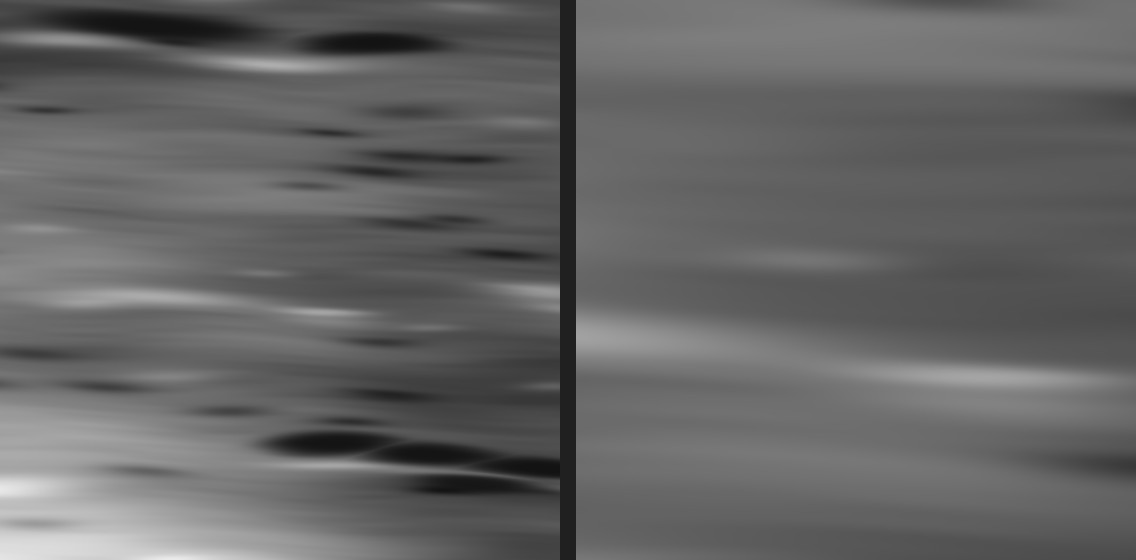
Left: the whole. Right: its middle third, enlarged.
Give the GLSL for this texture, as a WebGL 1 fragment shader.

```glsl
precision highp float;
// Soft grey horizontal streaks, like motion-blurred strata drifting gently downhill.
// A broad tone field carries stretched layered noise, cellular slivers, and
// a few rows of dark lenses with pale glints below them.

uniform vec2 u_resolution;

#define SLOPE 0.035       // fall of the streaks from left to right
#define WAVE 0.004        // height of the gentle undulation
#define GRAIN 0.27        // contrast of the stretched noise
#define SLIVER_CELLS vec2(5.0, 17.0)
#define SLIVER_SHARE 0.42 // share of cells that hold a sliver
#define SLIVER_DEPTH 0.17
#define INK 0.065         // grey of the darkest lenses

float hash(vec2 p) {
  p = fract(p * vec2(0.1031, 0.1137));
  p += dot(p, p.yx + 33.33);
  return fract((p.x + p.y) * p.x * 17.0);
}

float valueNoise(vec2 p) {
  vec2 cell = floor(p), f = fract(p);
  f = f * f * (3.0 - 2.0 * f);
  float low = mix(hash(cell), hash(cell + vec2(1.0, 0.0)), f.x);
  float high = mix(hash(cell + vec2(0.0, 1.0)), hash(cell + 1.0), f.x);
  return mix(low, high, f.y);
}

// Layers of noise, each finer in height than in length.
float streakNoise(vec2 p) {
  float sum = 0.0, weight = 0.5;
  vec2 scale = vec2(2.3, 16.0);
  for (int i = 0; i < 4; i++) {
    sum += weight * (valueNoise(p * scale + 19.7 * float(i + 1)) - 0.5);
    scale *= vec2(1.5, 2.0);
    weight *= 0.6;
  }
  return sum;
}

// Soft ellipse, one at its centre.
float glow(vec2 offset, vec2 radius) {
  vec2 q = offset / radius;
  return exp(-dot(q, q));
}

// Flat-topped ellipse with tapering, slightly ragged ends.
float lens(vec2 offset, vec2 radius) {
  vec2 q = offset / radius;
  float r = dot(q, q);
  return exp(-r * r);
}

// Scattered thin slivers: mostly dark, some pale.
float slivers(vec2 p) {
  vec2 grid = p * SLIVER_CELLS, home = floor(grid);
  float sum = 0.0;
  for (int j = -1; j <= 1; j++) {
    for (int i = -1; i <= 1; i++) {
      vec2 cell = home + vec2(float(i), float(j));
      vec2 key = cell + 41.0;
      vec2 centre = cell + vec2(hash(key), hash(key + 71.3));
      float size = hash(key + 23.9);
      float present = step(hash(key + 57.1), SLIVER_SHARE);
      float shade = hash(key + 97.7) < 0.66 ? -1.0 : 0.7;
      vec2 radius = mix(vec2(0.22, 0.09), vec2(0.5, 0.25), size);
      sum += present * shade * glow(grid - centre, radius);
    }
  }
  return sum;
}

// Broad light: dim above and to the right, pale at the lower left.
float broadTone(vec2 p) {
  float left = 0.27 + 0.23 * smoothstep(0.92, 0.68, p.y)
             + 0.19 * smoothstep(0.36, 0.14, p.y);
  float right = 0.27 + 0.06 * smoothstep(0.3, 0.6, p.y);
  float tone = mix(left, right, smoothstep(-0.1, 0.95, p.x));
  return tone + 0.24 * smoothstep(0.14, 0.0, p.y) * smoothstep(1.0, 0.4, p.x);
}

void main() {
  vec2 uv = gl_FragCoord.xy / u_resolution;
  vec2 p = uv;
  p.y += SLOPE * (uv.x - 0.5) + WAVE * sin(uv.x * 11.0 + uv.y * 17.0);
  float grain = streakNoise(p);
  float tone = broadTone(uv) + GRAIN * grain + SLIVER_DEPTH * slivers(p);

  // Lenses and glints share a ragged edge from the grain.
  vec2 q = p + vec2(0.12, 0.012) * grain;
  float ink = 0.0, light = 0.0;
  for (int i = 0; i < 2; i++) { // upper row, and the long pale middle line
    float n = float(i);
    vec2 spot = q - vec2(0.28 + 0.39 * n, 0.948 - 0.022 * n);
    ink = max(ink, lens(spot, vec2(0.21 - 0.08 * n, 0.028 - 0.009 * n)));
    light += 0.31 * glow(spot + vec2(0.18, 0.036), vec2(0.16, 0.014));
    vec2 line = q - vec2(0.26 + 0.31 * n, 0.456 - 0.008 * n);
    light += 0.27 * glow(line, vec2(0.21 - 0.12 * n, 0.016 - 0.009 * n));
  }
  for (int i = 0; i < 3; i++) { // lower row, running off to the right
    float n = float(i);
    vec2 spot = q - vec2(0.61 + 0.18 * n, 0.211 - 0.014 * n);
    ink = max(ink, lens(spot, vec2(0.125, 0.021)));
    light += 0.2 * glow(spot + vec2(-0.03, 0.036), vec2(0.13, 0.008));
  }
  ink = max(ink, 0.9 * lens(q - vec2(0.83, 0.144), vec2(0.11, 0.018)));
  light += 0.25 * glow(q - vec2(0.99, 0.499), vec2(0.12, 0.015));
  light += 0.22 * glow(q - vec2(0.0, 0.115), vec2(0.14, 0.02));

  tone = mix(tone + light, INK, 0.96 * ink);
  gl_FragColor = vec4(vec3(clamp(tone, 0.05, 0.93)), 1.0);
}
```
